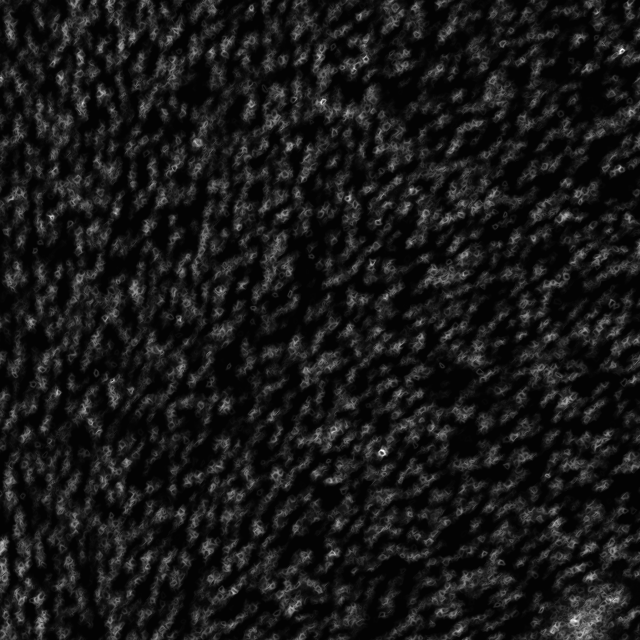
Write a WebGL 2 fragment shader that draws this texture.

```glsl
#version 300 es
precision highp float;
// Dim fibrous tissue on black, with small ring-shaped cells glowing in grey.
// Scattered oriented blobs set where tissue lies, layers of thin warped rings
// give it membranes, and a sparse ring layer adds the bright cells.
uniform vec2 u_resolution;
out vec4 fragColor;

vec3 hash(vec3 v) {
  v = fract(v * vec3(0.1031, 0.1030, 0.0973));
  v += dot(v, v.yxz + 33.33);
  return fract((v.xxy + v.yxx) * v.zyx);
}

// Slightly irregular outlines from layered sines
vec2 warp(vec2 p) {
  p += 0.0011 * sin(p.yx * vec2(157.0, 139.0) + 9.0 * sin(p * 11.0));
  p += 0.0009 * sin(p.yx * vec2(383.0, 421.0) + 5.0 * sin(p * 47.0));
  p += 0.0005 * sin(p.yx * vec2(871.0, 797.0) + 4.0 * sin(p * 93.0));
  return p;
}

// Sum of oriented rings, one per grid square; radius 0 gives soft blobs.
// A higher rarity leaves fewer bright ones.
float scatter(vec2 p, float scale, float angle, vec2 squash,
              float radius, float width, float rarity) {
  vec2 square = floor(p * scale);
  float sum = 0.0;
  for (int j = -2; j <= 2; j++) {
    for (int i = -2; i <= 2; i++) {
      vec2 id = square + vec2(i, j);
      vec3 h = hash(vec3(id + 7.0, scale));
      vec2 d = p * scale - id - h.xy;
      float turn = angle + 0.9 * (h.x - 0.5);
      float c = cos(turn), s = sin(turn);
      d = vec2(c * d.x + s * d.y, c * d.y - s * d.x) * squash;
      float offset = (length(d) - radius * (0.75 + 0.5 * h.y)) / width;
      sum += pow(h.z, rarity) * exp(-offset * offset);
    }
  }
  return sum;
}

void main() {
  vec2 uv = gl_FragCoord.xy / u_resolution;
  vec2 p = warp(uv);

  // Fibres stand steep on the left and lean over to the right
  float angle = mix(1.35, 0.65, smoothstep(0.0, 0.9, uv.x + 0.25 * (1.0 - uv.y) - 0.1));

  // Glowing corner at the lower right
  vec2 d = uv - vec2(0.91, 0.03);
  d = vec2(0.7 * (d.x + d.y), 1.1 * (d.y - d.x));
  float glow = exp(-dot(d, d) / 0.003);

  // Tissue patches, with mild wide changes of density
  float density = 0.75 + 0.32 * scatter(uv, 11.0, angle, vec2(0.8, 1.1), 0.0, 0.7, 1.0);
  float tissue = scatter(p, 62.0, angle, vec2(0.6, 1.2), 0.0, 0.42, 1.8);
  tissue = max(tissue - mix(0.05, 0.10, uv.x), 0.0) * density + 0.4 * glow;

  // Membranes and finer filaments within the patches
  float membranes = scatter(p, 97.0, angle, vec2(0.9, 1.1), 0.40, 0.16, 1.2);
  float filaments = scatter(p, 163.0, angle, vec2(0.85, 1.15), 0.35, 0.22, 1.2);
  float light = 0.75 * tissue * (0.22 + 0.85 * membranes + 0.45 * filaments);
  light *= 1.0 + 2.0 * glow;
  light = 0.9 * light / (1.0 + 0.8 * light);

  // Sparse bright cells, most of them within tissue
  float cells = scatter(p, 47.0, angle, vec2(0.95, 1.05), 0.16, 0.08, 13.0);
  light += 0.5 * cells * (0.35 + min(tissue, 1.0));

  fragColor = vec4(vec3(clamp(0.012 + light, 0.0, 1.0)), 1.0);
}
```
